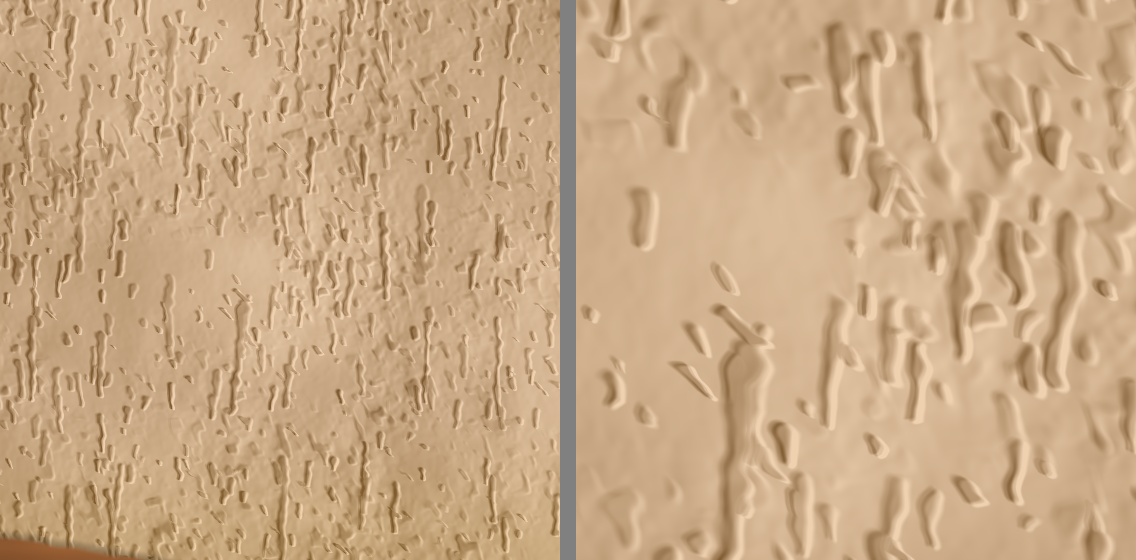
Left: the whole. Right: its middle third, enlarged.
A Shadertoy shader for this texture:

```glsl
// Sandy plaster wall with ragged vertical grooves, chips and pits, lit from the upper left.

#define BASE_TONE 0.715
#define RELIEF 0.58
#define SHADOW 0.54
#define LIGHT_STEP vec2(0.0026, -0.0013)
#define GROOVE_SHARE 0.72
#define GASH_SHARE 0.58
#define PIT_SHARE 0.36
#define CHIP_DEPTH 0.55
#define ROUGHNESS 0.52
#define SEAM_X 0.69
#define DARK_SAND vec3(0.53, 0.39, 0.23)
#define PALE_SAND vec3(0.90, 0.78, 0.65)

const vec3 LEDGE_BROWN = vec3(0.60, 0.37, 0.20);

float hash(vec2 p) {
    return fract(sin(dot(p, vec2(127.1, 311.7))) * 43758.5453);
}

vec2 hash2(vec2 p) {
    return vec2(hash(p), hash(p + 19.0));
}

float noise(vec2 p) {
    vec2 i = floor(p), f = fract(p);
    f = f * f * (3.0 - 2.0 * f);
    return mix(mix(hash(i), hash(i + vec2(1, 0)), f.x),
               mix(hash(i + vec2(0, 1)), hash(i + vec2(1, 1)), f.x), f.y);
}

// Depth of scattered strokes; size holds half width and half length.
float carve(vec2 p, vec2 grid, vec2 size, float lean, float spread, float share, float seed) {
    vec2 home = floor(p * grid);
    float ragged = 0.0042 * (noise(p * vec2(130, 85) + seed) - 0.5);
    float depth = 0.0;
    for (int j = -1; j <= 1; j++) {
        for (int i = -1; i <= 1; i++) {
            vec2 id = home + vec2(i, j);
            vec2 place = hash2(id + seed);
            vec2 pick = hash2(id + seed + 53.0);
            vec2 form = hash2(id + seed + 91.0);
            vec2 center = (id + place) / grid;
            float cluster = smoothstep(0.15, 0.7, noise(center * 5.0 + seed));
            if (pick.x > share * (0.25 + 0.75 * cluster)) continue;

            float halfLength = size.y * mix(0.2, 1.0, pick.y * pick.y);
            float halfWidth = size.x * mix(0.6, 1.2, form.x);
            vec2 d = p - center;
            d.x += d.y * (lean + spread * (form.y - 0.5));
            halfWidth *= 1.0 + 0.25 * clamp(d.y / halfLength, -1.0, 1.0);
            d.y -= clamp(d.y, -halfLength, halfLength);
            float stroke = 1.0 - smoothstep(0.4 * halfWidth, 1.2 * halfWidth, length(d) + ragged);
            depth = max(depth, stroke * mix(0.55, 1.0, place.y));
        }
    }
    return depth;
}

// Surface height: strokes and chips cut below zero, grain around zero.
float height(vec2 p) {
    vec2 q = p;
    q.x += 0.006 * (noise(p * vec2(28, 16)) - 0.5);
    q += 0.005 * (vec2(noise(p * 85.0), noise(p * 85.0 + 31.0)) - 0.5);

    float calm = smoothstep(0.60, 0.80, p.x);
    float grooves = carve(q, vec2(18, 7), vec2(0.0068, 0.105), -0.05, 0.16,
                          GROOVE_SHARE * (1.0 - 0.55 * calm), 3.0);
    float gashes = carve(q, vec2(26, 17), vec2(0.0060, 0.032), 0.02, 0.35,
                         GASH_SHARE * (1.0 - 0.45 * calm), 17.0);
    float pits = carve(q, vec2(42, 34), vec2(0.0048, 0.008), 0.4, 1.6, PIT_SHARE, 41.0);
    grooves *= 0.75 + 0.45 * noise(p * vec2(60, 40) + 5.0);

    // Irregular chips gathered in patches
    float patches = smoothstep(0.25, 0.65, noise(p * vec2(7, 6) + 11.0));
    vec2 skewed = vec2(q.x + 0.35 * q.y, q.y - 0.25 * q.x) * vec2(84, 54);
    float chips = CHIP_DEPTH * patches * smoothstep(0.62, 0.90, noise(skewed));
    float cut = max(max(grooves, 0.95 * gashes), max(0.75 * pits, chips));

    // Lumpy grain, strongest along a vertical seam
    float offset = (p.x - SEAM_X) / 0.04;
    float rough = ROUGHNESS * (0.35 + 0.6 * patches + 0.6 * exp(-offset * offset));
    float grain = noise(skewed * 0.8 + 23.0) + 0.45 * noise(q * vec2(130, 105)) - 0.72;
    return rough * grain - cut;
}

void mainImage(out vec4 fragColor, in vec2 fragCoord) {
    vec2 p = fragCoord / iResolution.y;

    // Directional light and shade inside the cuts
    float slope = height(p + LIGHT_STEP) - height(p - LIGHT_STEP);
    float depth = clamp(-height(p) - 0.12, 0.0, 1.0);
    float tone = BASE_TONE + RELIEF * slope - SHADOW * depth;

    // Broad stains and soft mottling
    tone += 0.26 * (noise(p * 4.0) - 0.5) + 0.16 * (noise(p * vec2(18, 13)) - 0.5);
    vec3 color = mix(DARK_SAND, PALE_SAND, clamp(tone, -0.08, 1.1));
    color.b -= 0.03 * (1.0 - smoothstep(0.0, 0.3, p.y));

    // Brown ledge across the lower left corner
    float above = p.y - 0.043 + 0.16 * p.x - 0.008 * (noise(p * 30.0) - 0.5);
    color *= 1.0 - 0.22 * (1.0 - smoothstep(0.0, 0.016, above));
    vec3 ledge = LEDGE_BROWN * (0.85 + 0.3 * noise(p * vec2(8, 40)));
    color = mix(ledge, color, smoothstep(-0.007, 0.004, above));

    fragColor = vec4(color, 1.0);
}
```
